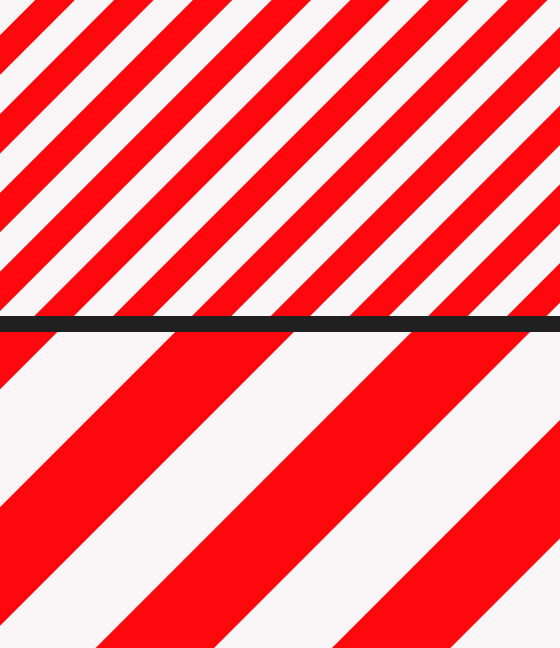
Top, the full canvas; bottom, a detail of the centre.
Give the GLSL for this pattern, as a Shadertoy shader.

```glsl
// Diagonal red and off-white candy stripes rising to the right at 45 degrees.

const vec3 RED = vec3(1.00, 0.03, 0.05);
const vec3 OFF_WHITE = vec3(0.98, 0.96, 0.97);

// Lengths are in canvas heights, measured along the horizontal.
const float PERIOD = 0.2493;
const float STRIPE_WIDTH = 0.1250;
const float FIRST_CENTER = 0.1742;

// Signed perpendicular distance to the nearest 45-degree stripe, negative inside.
float stripeDistance(float along, float period, float width, float center) {
    float offset = (fract((along - center) / period + 0.5) - 0.5) * period;
    return (abs(offset) - 0.5 * width) * inversesqrt(2.0);
}

// Coverage of a shape from its signed distance, softened over one pixel.
float coverage(float dist, float pixel) {
    return clamp(0.5 - dist / pixel, 0.0, 1.0);
}

void mainImage(out vec4 fragColor, in vec2 fragCoord) {
    float pixel = 1.0 / iResolution.y;
    vec2 p = fragCoord * pixel;

    // Diagonal coordinate counted from the upper left corner
    float diagonal = p.x + 1.0 - p.y;

    float dist = stripeDistance(diagonal, PERIOD, STRIPE_WIDTH, FIRST_CENTER);
    fragColor = vec4(mix(OFF_WHITE, RED, coverage(dist, pixel)), 1.0);
}
```
